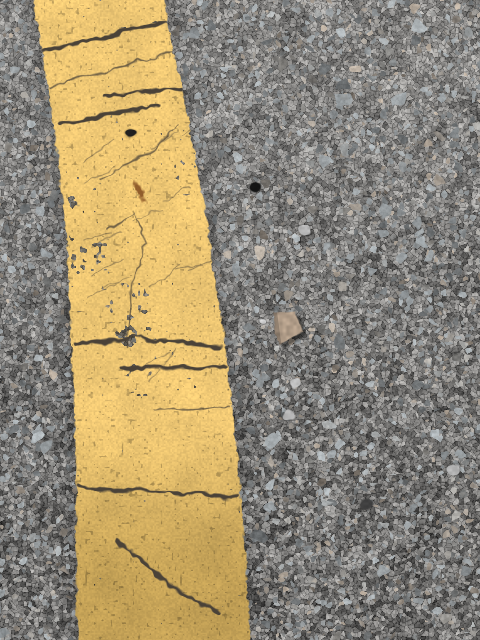
Give the GLSL for this texture, as a Shadertoy shader.

```glsl
// Worn yellow road stripe on coarse asphalt, with cracks, chips and a loose rock.
// Layered Voronoi cells make the aggregate; warped segments make the cracks.
// Coordinates: x right, y down, one unit is the canvas height.
#define PAINT_LIGHT vec3(.945, .79, .46)
#define PAINT_DARK vec3(.77, .635, .34)
#define CRACK_COLOR vec3(.29, .26, .22)
#define ROCK_COLOR vec3(.70, .62, .54)
#define STONE_CONTRAST .34
#define FINE_CELLS 145.
#define EDGE_ROUGHNESS .009
#define CRACK_WIDTH .0027
#define HAIR_WIDTH .0011

// Cracks: start, end
const vec4 WIDE[9] = vec4[9](
 vec4(.065,.081,.257,.036), vec4(.091,.193,.247,.164), vec4(.163,.15,.284,.138),
 vec4(.117,.54,.208,.527), vec4(.208,.527,.345,.542), vec4(.186,.575,.349,.574),
 vec4(.122,.761,.371,.775), vec4(.182,.844,.26,.911), vec4(.26,.911,.341,.961));
const vec4 HAIR[8] = vec4[8](
 vec4(.078,.134,.273,.082), vec4(.241,.638,.358,.637), vec4(.156,.28,.228,.241),
 vec4(.228,.241,.28,.195), vec4(.17,.358,.212,.33), vec4(.212,.33,.229,.378),
 vec4(.229,.378,.205,.44), vec4(.205,.44,.198,.54));
// Worn areas: centre, radius, strength
const vec4 WEAR[6] = vec4[6](
 vec4(.137,.405,.045,1), vec4(.115,.305,.028,.75), vec4(.292,.26,.028,.8),
 vec4(.245,.59,.045,.6), vec4(.205,.49,.055,.65), vec4(.2,.53,.013,1.3));
// Pebbles: centre, radius, tone
const vec4 PEBBLES[8] = vec4[8](
 vec4(.475,.361,.012,.72), vec4(.462,.6,.009,.75), vec4(.451,.647,.011,.7),
 vec4(.71,.735,.013,.7), vec4(.409,.501,.007,.82), vec4(.573,.788,.012,.25),
 vec4(.397,.294,.01,.08), vec4(.206,.208,.01,.12));
const vec2 ROCK[5] = vec2[5](vec2(.428,.488), vec2(.461,.487),
 vec2(.473,.518), vec2(.437,.538), vec2(.429,.52));

vec3 hash3(vec2 p) {
 vec3 q = fract(p.xyx * vec3(.1031, .1030, .0973));
 q += dot(q, q.yxz + 33.33);
 return fract((q.xxy + q.yzz) * q.zyx);
}
float noise(vec2 p) {
 vec2 i = floor(p), f = fract(p);
 f *= f * (3. - 2. * f);
 return mix(mix(hash3(i).x, hash3(i + vec2(1, 0)).x, f.x),
  mix(hash3(i + vec2(0, 1)).x, hash3(i + 1.).x, f.x), f.y);
}
vec2 warp(vec2 p) { return vec2(noise(p), noise(p + 71.)) - .5; }

// Voronoi: xyz random per cell, w grows inward from the cell edge
vec4 cells(vec2 p) {
 vec3 id = vec3(0);
 float d1 = 9., d2 = 9.;
 for (int k = 0; k < 9; k++) {
  vec2 c = floor(p) + vec2(k % 3 - 1, k / 3 - 1);
  float d = length(c + hash3(c + 50.).xy - p);
  if (d < d1) { d2 = d1; d1 = d; id = hash3(c + 213.); }
  else d2 = min(d2, d);
 }
 return vec4(id, d2 - d1);
}
vec3 asphalt(vec2 p) {
 vec2 q = p + .004 * warp(p * 110.);
 vec4 grit = cells(q * FINE_CELLS);
 float tone = mix(.53, .455, smoothstep(.1, .85, p.y));
 tone += (grit.x - .5) * STONE_CONTRAST * mix(.75, 1.1, p.y);
 tone *= mix(.74, 1.04, smoothstep(0., .25, grit.w));
 tone += .18 * (noise(p * 380.) - .5) + .12 * (noise(p * 38.) - .5);
 vec3 col = tone * vec3(1.01, 1, .985);
 for (float f = 0.; f < 3.; f++) { // sparse larger stones
  vec4 s = cells(q * (98. - 27. * f) + 19. * f);
  float rim = .2 + .25 * s.y;
  float shape = step(.6 + .14 * f, s.x) * smoothstep(rim, rim + .12, s.w);
  vec3 tint = mix(vec3(.96, 1, 1.02), vec3(1.07, .99, .9), smoothstep(.3, .95, s.y));
  vec3 stone = tint * (mix(.4, .77, s.z) + .12 * (noise(p * 240.) - .5));
  col = mix(col, stone, .85 * shape);
 }
 return col;
}
float stroke(float d, float w, float px) { return 1. - smoothstep(w - px, w + px, d); }
float crackLine(vec2 p, vec4 s, float w, float px) {
 vec2 d = s.zw - s.xy, a = p - s.xy;
 return stroke(length(a - d * clamp(dot(a, d) / dot(d, d), 0., 1.)), w, px);
}

void mainImage(out vec4 fragColor, in vec2 fragCoord) {
 float px = 1. / iResolution.y;
 vec2 p = vec2(fragCoord.x, iResolution.y - fragCoord.y) * px;
 float y = p.y, rough = noise(p * 230.);
 vec3 col = asphalt(p);
 // Stripe with ragged borders
 float left = .05 + y * (.215 + y * (-.23 + .086 * y));
 float right = .254 + y * (.23 - .093 * y);
 float inside = min(p.x - left, right - p.x);
 inside += EDGE_ROUGHNESS * (.6 * noise(p * 75.) + .4 * rough - .5);
 col *= 1. - .18 * exp(-abs(inside) * 70.);
 // Paint tone, grain and rust
 vec3 paint = mix(PAINT_LIGHT, PAINT_DARK, smoothstep(.62, .92, y));
 paint *= 1. + .12 * (noise(p * 400.) - .5) + .09 * (noise(p * 24.) - .5);
 paint *= 1. - .22 * smoothstep(.78, .95, rough);
 vec2 rust = (p - vec2(.218, .3)) * mat2(.9, -.4, .4, .9) / vec2(.006, .018);
 paint = mix(paint, vec3(.5, .29, .12), .85 * smoothstep(1.2, .3, length(rust) + rough - .5));
 // Cracks, placed and scattered
 vec2 q = p + .008 * warp(p * 42.) + .004 * warp(p * 140.);
 float vary = .35 + 1.3 * noise(p * 65.), crack = 0.;
 for (int i = 0; i < 9; i++) crack = max(crack, crackLine(q, WIDE[i], CRACK_WIDTH * vary, px));
 for (int i = 0; i < 8; i++) crack = max(crack, .75 * crackLine(q, HAIR[i], HAIR_WIDTH * vary, px));
 for (int i = 0; i < 16; i++) {
  vec3 h = hash3(vec2(i, 7));
  vec2 c = vec2(.12 + .2 * h.x, .18 + .42 * h.y), arm = .022 * vec2(1, -1.3 * h.z);
  crack = max(crack, .5 * crackLine(q, vec4(c - arm, c + arm), .7 * HAIR_WIDTH * vary, px));
 }
 // Chips show the asphalt
 float wear = .12;
 for (int i = 0; i < 6; i++) {
  vec2 d = (p - WEAR[i].xy) / WEAR[i].z;
  wear += WEAR[i].w * exp(-dot(d, d));
 }
 float chip = smoothstep(0., .06, .65 * noise(p * 115.) + .35 * rough - .93 + .36 * wear);
 paint = mix(mix(paint, col * .8, chip * .92), CRACK_COLOR, crack);
 col = mix(col, paint, smoothstep(-px, px, inside));
 // Pebbles with contact shade
 for (int i = 0; i < 8; i++) {
  vec4 s = PEBBLES[i];
  float d = length((p - s.xy + .008 * warp(p * 90. + float(i))) * vec2(1, 1.2));
  col *= 1. - .25 * stroke(d, s.z, .003);
  col = mix(col, vec3(s.w) * (.92 + .16 * rough), stroke(d, s.z * .85, px));
 }
 // Rock: convex outline, lit top, shaded left facet
 float rock = -1., shadow = -1.;
 for (int i = 0; i < 5; i++) {
  vec2 a = ROCK[i], e = normalize(ROCK[(i + 1) % 5] - a), n = vec2(e.y, -e.x);
  rock = max(rock, dot(p - a, n));
  shadow = max(shadow, dot(p - a - .006, n));
 }
 col *= 1. - .5 * (1. - smoothstep(-.003, .004, shadow));
 float facet = smoothstep(-.001, .001, p.x - .433 - .13 * (y - .488));
 vec3 face = ROCK_COLOR * mix(.8, 1., facet) * (.88 + .22 * noise(p * 180.));
 col = mix(col, face, stroke(rock + .002 * (rough - .5), 0., px));
 fragColor = vec4(clamp(col, 0., 1.), 1);
}
```
